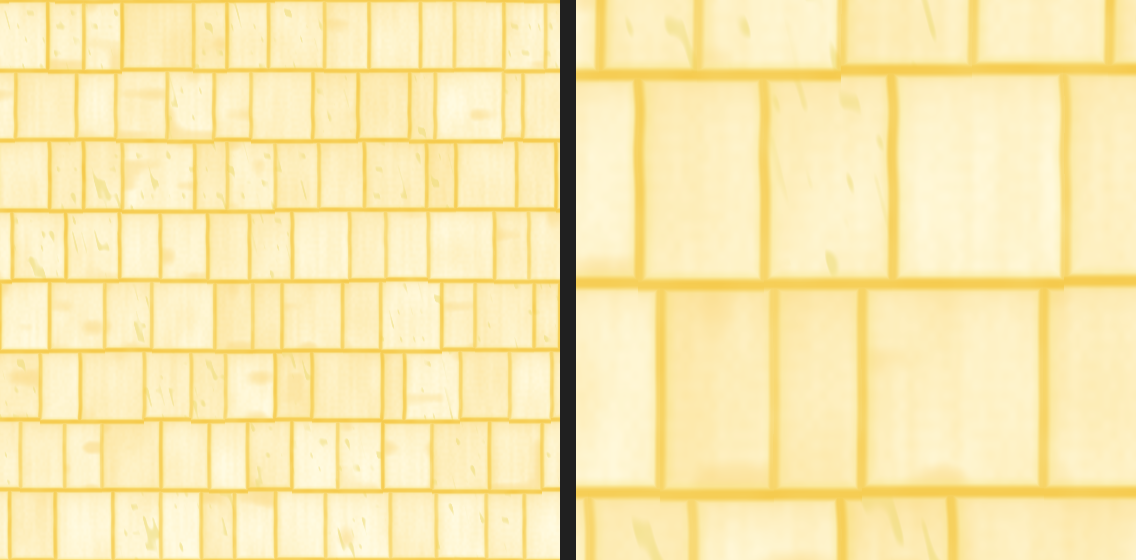
Left, the full canvas; right, a detail of the centre.
A Shadertoy shader for this texture:

```glsl
// Rows of pale wooden shingles with uneven widths and slightly uneven lower ends.
// Jittered joints split each row; every shingle gets its own tone, grain and stains,
// then golden gaps and the soft shade below each overlap are laid on top.

const float ROWS = 8.0;
const float COLUMNS = 12.0;
const float WIDTH_JITTER = 0.62;   // joint shift, in columns
const float BUTT_JITTER = 0.035;   // lower end shift, in rows
const float GAP_CORE = 0.0012;     // half widths, in canvas units
const float GAP_EDGE = 0.0052;
const float FRINGE_EDGE = 0.0115;
const float SHADE_DEPTH = 0.014;

const vec3 CREAM  = vec3(1.00, 0.975, 0.86);
const vec3 TAN    = vec3(0.99, 0.905, 0.65);
const vec3 HONEY  = vec3(0.98, 0.85, 0.51);
const vec3 YELLOW = vec3(0.97, 0.90, 0.50);
const vec3 GOLD   = vec3(0.96, 0.78, 0.27);

float hash(vec2 p) {
    return fract(sin(dot(p, vec2(127.1, 311.7))) * 43758.5453);
}

float noise(vec2 p) {
    vec2 i = floor(p), f = fract(p);
    f = f * f * (3.0 - 2.0 * f);
    return mix(mix(hash(i), hash(i + vec2(1, 0)), f.x),
               mix(hash(i + vec2(0, 1)), hash(i + vec2(1, 1)), f.x), f.y);
}

// Identity of a joint, wrapped so that the rows tile
vec2 jointId(float i, float row) {
    return vec2(mod(i, COLUMNS), mod(row, ROWS));
}

float jointX(float i, float row) {
    return i + WIDTH_JITTER * (hash(jointId(i, row) + 3.7) - 0.5);
}

// Distance to the left joint, to the right joint (in columns), and column index
vec3 findShingle(float x, float row) {
    x = x * COLUMNS - hash(vec2(mod(row, ROWS), 9.2));
    float i = floor(x);
    if (x < jointX(i, row)) i -= 1.0;
    else if (x >= jointX(i + 1.0, row)) i += 1.0;
    return vec3(x - jointX(i, row), jointX(i + 1.0, row) - x, i);
}

float band(float d, float inner, float outer, float pixel) {
    return 1.0 - smoothstep(inner, outer + pixel, abs(d));
}

float gapStrength(float i, float row) {
    return mix(0.6, 1.0, hash(jointId(i, row) + 17.3));
}

void mainImage(out vec4 fragColor, in vec2 fragCoord) {
    vec2 uv = fragCoord / iResolution.xy;
    float pixel = 0.5 / iResolution.y;

    // Nearest overlap, offset by the shingle that ends there
    float overlap = floor(uv.y * ROWS + 0.5);
    float upperColumn = findShingle(uv.x, overlap).z;
    float buttShift = BUTT_JITTER * (hash(jointId(upperColumn, overlap) + 5.1) - 0.5);
    float fromButt = uv.y - (overlap + buttShift) / ROWS;
    float row = fromButt >= 0.0 ? overlap : overlap - 1.0;

    // Shingle under this point, with joints that waver a little
    float waver = 0.0016 * (noise(vec2(uv.y * 40.0, row * 7.0 + floor(uv.x * 6.0) * 0.0)) - 0.5);
    vec3 shingle = findShingle(uv.x + waver, row);
    vec2 id = jointId(shingle.z, row);
    float left = shingle.x / COLUMNS, right = shingle.y / COLUMNS;

    // Wood tone: upper rows are tanner, a few shingles stand out
    vec2 local = uv + id * 3.17;
    float tone = 0.20 + 0.20 * mod(row, ROWS) / ROWS + 0.55 * (hash(id + 1.3) - 0.5);
    tone += 0.22 * step(0.88, hash(id + 8.4));
    tone += 0.40 * (noise(local * vec2(26.0, 18.0)) - 0.5);
    tone += 0.28 * (noise(local * vec2(150.0, 12.0)) - 0.5);
    tone += 0.16 * (noise(local * vec2(230.0, 170.0)) - 0.5);
    tone += 0.22 * band(left, 0.0, 0.022, pixel);
    vec3 color = mix(CREAM, TAN, clamp(tone + 0.12, -0.1, 1.25));

    // Stains and short slanted flecks on some shingles
    float stain = smoothstep(0.68, 0.95, noise(local * vec2(21.0, 27.0) + 40.0));
    color = mix(color, HONEY, 0.55 * stain * step(0.55, hash(id + 6.6)));
    vec2 slanted = vec2(local.x + 0.25 * local.y, local.y);
    float fleck = smoothstep(0.76, 0.94, noise(slanted * vec2(125.0, 42.0)));
    color = mix(color, YELLOW * 0.96, 0.6 * fleck * step(0.6, hash(id + 2.9)));

    // Soft shade cast below each overlap
    float shade = fromButt < 0.0 ? exp(fromButt / SHADE_DEPTH) : 0.0;
    color = mix(color, HONEY, 0.55 * shade);

    // Yellow fringe, then golden gap
    float leftGap = gapStrength(shingle.z, row);
    float rightGap = gapStrength(shingle.z + 1.0, row);
    float fringe = max(leftGap * band(left, 0.0, FRINGE_EDGE, pixel),
                       rightGap * band(right, 0.0, FRINGE_EDGE * 0.7, pixel));
    fringe = max(fringe, band(fromButt, 0.0, FRINGE_EDGE * 0.8, pixel));
    color = mix(color, YELLOW, 0.6 * fringe);

    float gap = max(leftGap * band(left, GAP_CORE, GAP_EDGE, pixel),
                    rightGap * band(right, GAP_CORE, GAP_EDGE * 0.7, pixel));
    gap = max(gap, band(fromButt + 0.001, GAP_CORE, GAP_EDGE, pixel));
    gap *= 0.75 + 0.25 * noise(uv * 60.0);
    color = mix(color, GOLD, 0.9 * gap);

    fragColor = vec4(clamp(color, 0.0, 1.0), 1.0);
}
```
